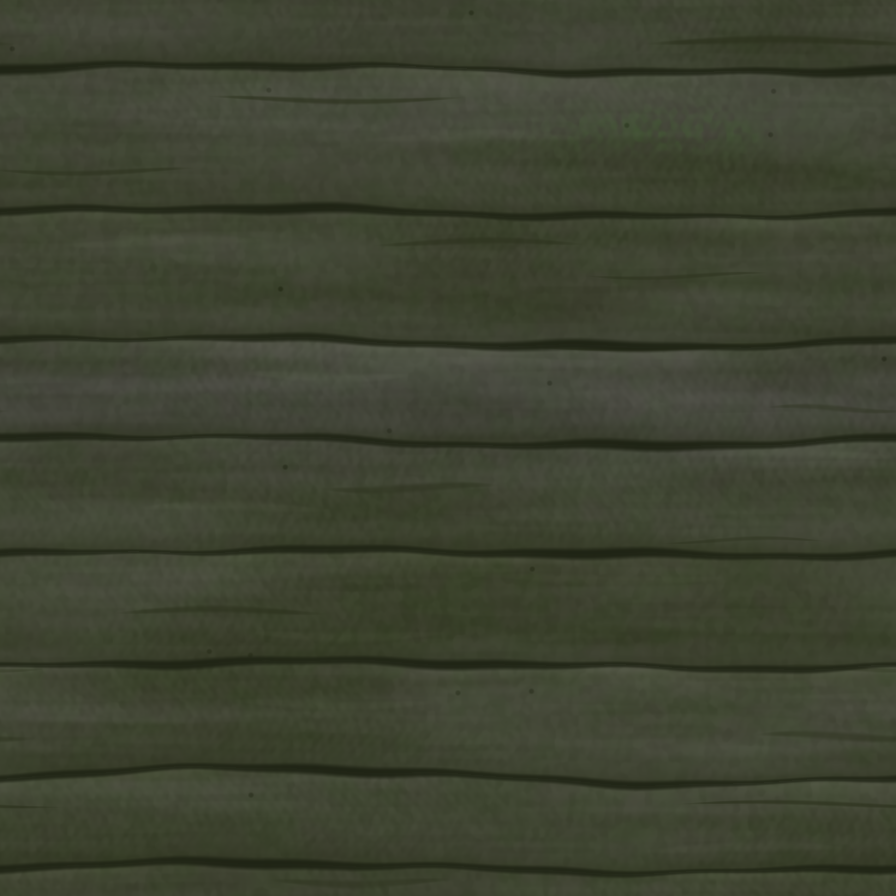
Write a three.js fragment shader that draws this texture.

```glsl
varying vec2 vUv;

const float TAU = 6.2831853;

float hash(vec2 p) {
  return fract(sin(dot(p, vec2(127.1, 311.7))) * 43758.545);
}

// Smooth cellular noise from -1 to 1, wrapping after the given cell count
float cells(vec2 uv, vec2 count) {
  vec2 p = uv * count, base = floor(p);
  float sum = 0.0, total = 0.0;
  for (int j = -1; j <= 1; j++) {
    for (int i = -1; i <= 1; i++) {
      vec2 cell = base + vec2(float(i), float(j));
      vec2 id = mod(cell, count);
      vec2 d = cell + vec2(hash(id + 3.7), hash(id + 9.2)) - p;
      float weight = exp(-5.0 * dot(d, d));
      sum += weight * (hash(id + count) * 2.0 - 1.0);
      total += weight;
    }
  }
  return sum / (total + 0.001);
}

// Height of a wavy seam between two of the eight boards
float seamHeight(float i, float x) {
  float k = mod(i, 8.0);
  float d = mod(k + 4.7, 8.0) - 4.0;
  float h = hash(vec2(k, 4.3));
  float y = 0.008 + i / 8.0 + 0.045 * exp(-1.3 * d * d) - 0.015 * exp(-4.0 * (k - 5.0) * (k - 5.0));
  y += (0.003 + 0.003 * h + 0.005 * exp(-2.0 * (k - 1.0) * (k - 1.0))) * sin(TAU * (x + 0.2 * h - 0.1));
  y += 0.0018 * sin(TAU * (3.0 * x + h * 7.0));
  return y + 0.0009 * sin(TAU * (7.0 * x + h * 13.0));
}

// Tapered brush stroke that wraps across the canvas
float stroke(vec2 uv, vec2 center, float reach, float thickness) {
  vec2 d = fract(uv - center + 0.5) - 0.5;
  float along = d.x / reach;
  d.y += 0.003 * sin(along * 2.5 + center.x * 20.0);
  float taper = max(1.0 - along * along, 0.0);
  float body = 1.0 - smoothstep(0.2, 1.3, abs(d.y) / (thickness * (0.25 + taper)));
  return body * smoothstep(0.0, 0.6, taper);
}

void main() {
  vec2 uv = vUv;
  float board = -1.0, line = 0.0, shade = 0.0, glow = 0.0;

  // Seams with soft shade above and a worn light lip below
  for (int n = -1; n <= 8; n++) {
    float i = float(n), h = hash(vec2(mod(i, 8.0), 8.1));
    float s = uv.y - seamHeight(i, uv.x);
    float swell = 0.5 + 0.5 * sin(TAU * (uv.x + h)) * sin(TAU * (2.0 * uv.x + h * 5.0));
    float width = 0.0028 + 0.0042 * swell;
    if (s > 0.0) board = i;
    line = max(line, (1.0 - smoothstep(width * 0.3, width * 1.3, abs(s))) * (0.7 + 0.3 * swell));
    shade += step(0.0, s) * exp(-s / 0.014);
    float lip = smoothstep(width * 0.5, width + 0.003, -s) * exp(min(s, 0.0) / 0.016);
    float wear = 0.5 + 0.5 * sin(TAU * (uv.x + h * 3.0)) + 0.25 * sin(TAU * (4.0 * uv.x + h * 9.0));
    glow += lip * clamp(wear, 0.15, 1.0);
  }
  float id = mod(board, 8.0);

  // Layered paint: broad patches, long streaks, bristle marks
  float patches = cells(uv, vec2(4.0, 14.0));
  float streaks = cells(uv + vec2(0.0, 0.004 * sin(TAU * uv.x)), vec2(3.0, 46.0));
  float bristles = cells(uv, vec2(9.0, 150.0));
  float grain = cells(uv, vec2(150.0, 120.0));
  float comb = sin(TAU * (84.0 * uv.x + 0.6 * sin(TAU * 9.0 * uv.y)))
             * sin(TAU * (40.0 * uv.y + 0.4 * sin(TAU * 3.0 * uv.x)));

  float gray = exp(-pow((uv.y - 0.54) / 0.075, 2.0)) + 0.35 * exp(-pow((uv.y - 0.9) / 0.12, 2.0));
  gray = clamp(gray * 0.8 + 0.2 + 0.3 * patches + 0.15 * streaks, 0.0, 1.0);
  vec3 color = mix(vec3(0.235, 0.258, 0.175), vec3(0.272, 0.282, 0.238), gray);
  color += 0.012 * (hash(vec2(id, 2.6)) - 0.5);
  color += vec3(0.018, 0.019, 0.017) * patches + vec3(0.017, 0.016, 0.018) * streaks;
  color += 0.009 * bristles + 0.013 * grain;
  color += 0.006 * comb * smoothstep(-0.4, 0.5, cells(uv, vec2(5.0, 11.0)));

  // Mossy bloom and mottled green
  vec2 moss = (uv - vec2(0.74, 0.855)) / vec2(0.12, 0.025);
  color += vec3(-0.015, 0.018, -0.02) * exp(-dot(moss, moss)) * (0.6 + grain);
  color += vec3(-0.006, 0.004, -0.008) * cells(uv, vec2(40.0, 50.0));

  // Scattered dark cracks and pale dry strokes
  for (int n = 0; n < 14; n++) {
    float k = float(n);
    vec2 center = vec2(hash(vec2(k, 1.3)), fract(k / 14.0 + 0.05 * hash(vec2(k, 5.9))));
    float size = hash(vec2(k, 7.7));
    float crack = stroke(uv, center, 0.06 + 0.13 * size, 0.002 + 0.0025 * hash(vec2(k, 6.1)));
    color = mix(color, vec3(0.165, 0.185, 0.105), crack * (0.3 + 0.45 * size));
    vec2 pale = fract(center + vec2(0.43, 0.037));
    color += vec3(0.026, 0.028, 0.024) * stroke(uv, pale, 0.08 + 0.12 * size, 0.005) * (1.0 - size);
  }

  // Tiny pits
  vec2 pit = uv * 24.0, pitCell = floor(pit);
  vec2 pitCenter = 0.2 + 0.6 * vec2(hash(pitCell + 1.9), hash(pitCell + 6.4));
  float pitMask = 1.0 - smoothstep(0.03, 0.1, length(fract(pit) - pitCenter));
  color -= 0.06 * pitMask * step(0.965, hash(pitCell + 12.5));

  color += vec3(0.052, 0.056, 0.046) * glow;
  color = mix(color, vec3(0.175, 0.195, 0.115), clamp(shade * 0.6, 0.0, 0.7));
  color = mix(color, vec3(0.115, 0.133, 0.075), line * 0.92);
  gl_FragColor = vec4(color, 1.0);
}
```
